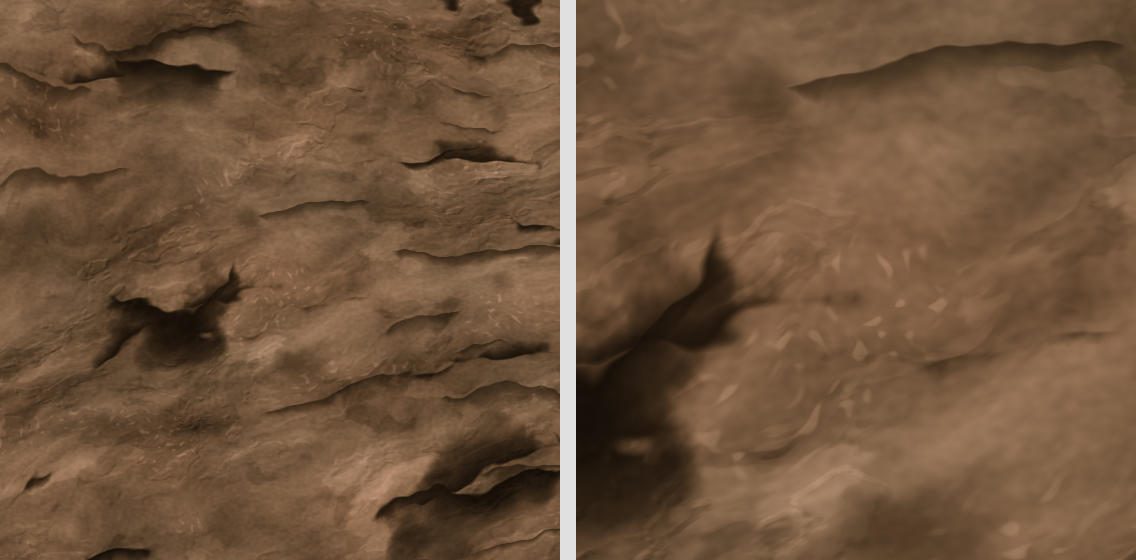
Left, the full canvas; right, a detail of the centre.
This texture is drawn by a WebGL 1 fragment shader. Its source:

```glsl
precision highp float;
// Weathered brown rock face: tilted, stretched noise gives the stained strata,
// a few broken ledges cast one-sided shadows, and small-scale relief, flakes,
// chips and flecks roughen the surface. One tone value is tinted to brown.
uniform vec2 u_resolution;

float hash(vec2 p) {
  vec3 a = fract(vec3(p.xyx) * 0.1031);
  a += dot(a, a.yzx + 33.33);
  return fract((a.x + a.y) * a.z);
}

vec2 gradient(vec2 cell) {
  float angle = 6.28319 * hash(cell);
  return vec2(cos(angle), sin(angle));
}

// Gradient noise, roughly -0.7 to 0.7.
float noise(vec2 p) {
  vec2 i = floor(p), f = fract(p);
  vec2 u = f * f * f * (f * (f * 6.0 - 15.0) + 10.0);
  vec2 r = vec2(1.0, 0.0);
  float low = mix(dot(gradient(i), f), dot(gradient(i + r), f - r), u.x);
  float high = mix(dot(gradient(i + r.yx), f - r.yx),
                   dot(gradient(i + r.xx), f - r.xx), u.x);
  return mix(low, high, u.y);
}

float fbm(vec2 p) {
  float sum = 0.0, amplitude = 1.0;
  for (int i = 0; i < 5; i++) {
    sum += amplitude * noise(p);
    p = p * 2.03 + vec2(17.3, 9.1);
    amplitude *= 0.5;
  }
  return sum;
}

// Strata climb to the right below and level out towards the top.
vec2 strataCoords(vec2 p) {
  float level = smoothstep(0.4, 1.0, p.y);
  float slope = mix(0.24, -0.08, level);
  return vec2(p.x, p.y - slope * (p.x - 0.5));
}

// Shadow beside broken ledges: sharp at the edge, fading to one side.
float ledgeShadow(vec2 q, float count, float side, float seed) {
  float v = side * q.y * count + 0.7 * fbm(q * vec2(2.2, 3.2) + seed) + seed;
  float row = floor(v);
  float depth = 1.0 - fract(v);
  float gap = noise(vec2(q.x * 2.6 + seed, row * 5.37 + seed));
  gap += 0.18 * fbm(q * 11.0 + seed);
  float open = smoothstep(0.08, 0.5, gap);
  float reach = 0.01 + 0.6 * open;
  float fade = 1.0 - smoothstep(0.0, reach, depth);
  return smoothstep(0.0, 0.04, depth) * fade * smoothstep(0.02, 0.4, open);
}

// Fine relief lit from the upper left.
float relief(vec2 p) {
  return fbm(p) - fbm(p + vec2(-0.08, 0.14));
}

// Crisp-edged chips: a raised patch with a lit upper and a dark lower rim.
float chipMask(vec2 p) {
  return smoothstep(0.16, 0.26, fbm(p));
}

float chipRims(vec2 p) {
  return chipMask(p) - chipMask(p + vec2(-0.05, 0.11));
}

vec3 rockColor(float tone, float warmth) {
  vec3 tint = vec3(1.0, 0.68 + 0.15 * tone, 0.35 + 0.39 * tone);
  return tone * tint * (1.0 + warmth * vec3(0.03, -0.01, -0.03));
}

void main() {
  vec2 p = gl_FragCoord.xy / u_resolution.y;
  vec2 q = strataCoords(p);
  vec2 warp = vec2(fbm(q * 3.0 + 4.2), fbm(q * 3.0 + 31.6));
  vec2 w = q + 0.06 * warp;

  // Broad stains and stretched mottling.
  float stain = fbm(w * vec2(2.4, 6.0) + 7.0);
  float mottle = fbm(w * vec2(8.0, 17.0) + 52.0);
  float tone = 0.45 + 0.18 * stain + 0.12 * mottle;

  // Pale flakes and dark scabs with crisp, ragged borders.
  float flakeField = fbm(w * vec2(5.0, 11.0) + 83.0);
  tone += 0.06 * smoothstep(0.24, 0.31, flakeField);
  float scabField = fbm(w * vec2(7.0, 12.0) + 141.0);
  tone -= 0.07 * smoothstep(0.3, 0.46, scabField);

  // Bumpy lit relief, with chips where the rock is rough.
  float rough = smoothstep(-0.15, 0.35, noise(q * vec2(4.0, 6.0) + 61.0));
  tone += mix(0.05, 0.12, rough) * relief(w * vec2(15.0, 24.0));
  tone += mix(0.015, 0.07, rough) * chipRims(w * vec2(13.0, 24.0) + 211.0);

  // Clusters of small bright flecks and faint grain.
  float cluster = smoothstep(0.08, 0.35, noise(q * vec2(5.0, 8.0) + 19.0));
  float fleck = smoothstep(0.18, 0.45, noise(w * vec2(80.0, 105.0)));
  tone += 0.1 * fleck * cluster;
  tone += 0.04 * noise(p * vec2(110.0, 140.0));

  // Overhanging ledges and occasional hollows darken the rock.
  float hollow = smoothstep(0.36, 0.62, noise(w * vec2(6.0, 10.0) + 173.0));
  float shade = 0.45 * hollow;
  shade = max(shade, 0.78 * ledgeShadow(q, 4.5, 1.0, 2.7));
  shade = max(shade, 0.74 * ledgeShadow(q, 5.0, -1.0, 14.3));
  shade = max(shade, 0.45 * ledgeShadow(w, 14.0, 1.0, 38.1));
  tone = clamp(tone * (1.0 - shade), 0.07, 0.75);

  float warmth = 1.3 * noise(w * vec2(4.0, 7.0) + 97.0);
  gl_FragColor = vec4(rockColor(tone, warmth), 1.0);
}
```
